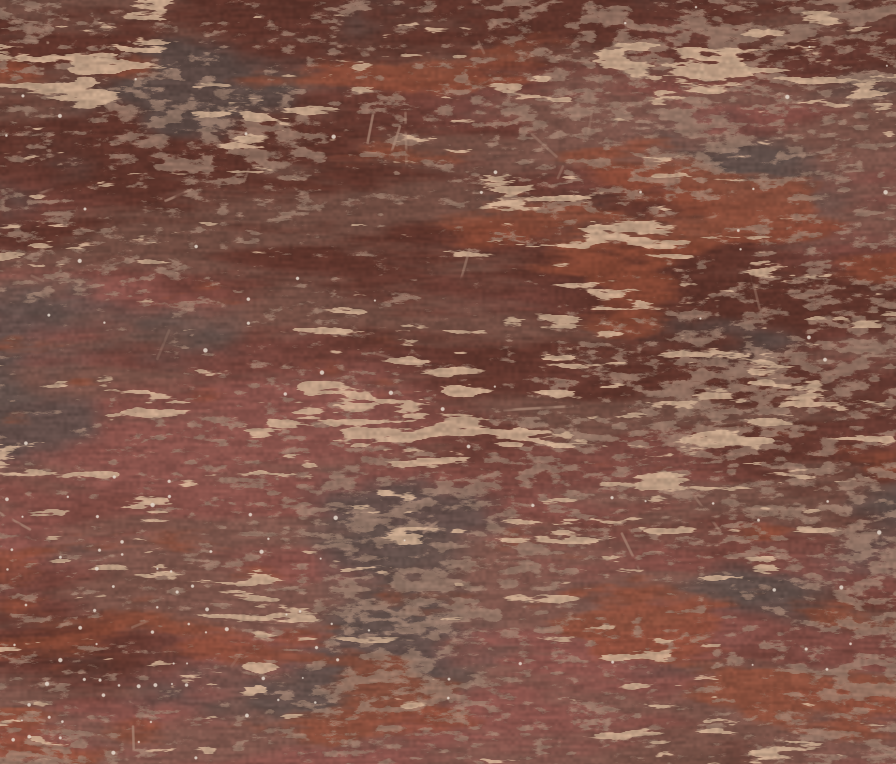
Give the GLSL for this texture, as a Shadertoy shader.

```glsl
// Old red-brown painted wood, worn down in horizontal streaks.
// Layered stretched noise gives paint tone, stains, wear and bare chips;
// hashed loops add scratches, and a jittered grid adds pale flecks.

const vec3 DARK_PAINT = vec3(0.365, 0.205, 0.170);
const vec3 RED_PAINT  = vec3(0.535, 0.325, 0.295);
const vec3 BROWN      = vec3(0.470, 0.345, 0.300);
const vec3 SLATE      = vec3(0.345, 0.300, 0.285);
const vec3 RUST       = vec3(0.560, 0.300, 0.215);
const vec3 WORN       = vec3(0.610, 0.495, 0.430);
const vec3 BARE_WOOD  = vec3(0.780, 0.655, 0.550);
const vec3 FLECK      = vec3(0.900, 0.850, 0.800);

float hash(vec2 p) {
    vec3 q = fract(vec3(p.xyx) * 0.1031);
    q += dot(q, q.yzx + 33.33);
    return fract((q.x + q.y) * q.z);
}

vec2 hash2(vec2 p) {
    return vec2(hash(p), hash(p + 71.7));
}

float noise(vec2 p) {
    vec2 i = floor(p), f = fract(p);
    f = f * f * (3.0 - 2.0 * f);
    return mix(mix(hash(i), hash(i + vec2(1, 0)), f.x),
               mix(hash(i + vec2(0, 1)), hash(i + vec2(1, 1)), f.x), f.y);
}

float fbm(vec2 p) {
    float sum = 0.0, amp = 0.5;
    for (int i = 0; i < 5; i++) {
        sum += amp * noise(p);
        p = p * 2.03 + vec2(17.3, 9.1);
        amp *= 0.5;
    }
    return sum / 0.97;
}

// Soft elliptical weight, 1 at the centre.
float blob(vec2 p, vec2 centre, vec2 radius) {
    vec2 d = (p - centre) / radius;
    return exp(-dot(d, d));
}

// Thin straight mark, faded and broken along its length.
float scratch(vec2 p, vec2 centre, float angle, float halfLen, float width) {
    vec2 dir = vec2(cos(angle), sin(angle));
    vec2 d = p - centre;
    float along = dot(d, dir);
    float dist = length(d - dir * clamp(along, -halfLen, halfLen));
    float broken = smoothstep(0.25, 0.6, noise(p * 90.0));
    return (1.0 - smoothstep(width * 0.4, width + 0.0015, dist)) * broken;
}

float scratches(vec2 p, float aspect) {
    float mark = 0.0;
    for (int i = 0; i < 34; i++) {
        vec2 id = vec2(float(i), 5.0);
        vec2 centre = hash2(id) * vec2(aspect, 1.0);
        float angle = 3.14159 * hash(id + 13.0);
        float halfLen = mix(0.008, 0.045, pow(hash(id + 29.0), 2.0));
        float strength = mix(0.2, 0.75, hash(id + 41.0));
        mark = max(mark, strength * scratch(p, centre, angle, halfLen, 0.0013));
    }
    return mark;
}

// Small round dots, one candidate per grid cell.
float flecks(vec2 p, float cells, float density) {
    vec2 id = floor(p * cells);
    vec2 centre = 0.2 + 0.6 * hash2(id + 3.0);
    float radius = mix(0.0008, 0.0026, hash(id + 19.0));
    float dist = length(fract(p * cells) - centre) / cells;
    return step(hash(id + 53.0), density)
         * (1.0 - smoothstep(radius - 0.0008, radius + 0.0014, dist));
}

void mainImage(out vec4 fragColor, in vec2 fragCoord) {
    vec2 p = fragCoord / iResolution.y;
    float aspect = iResolution.x / iResolution.y;
    vec2 warp = vec2(0.0, 0.012 * (noise(p * 5.0) - 0.5));
    vec2 s = p + warp;

    // Paint: dark above, redder below, with brown streaks
    float tone = fbm(s * vec2(2.0, 7.0) + 4.0) + 0.36 * (0.47 - p.y);
    vec3 col = mix(DARK_PAINT, RED_PAINT, smoothstep(0.30, 0.66, tone));
    float streak = fbm(s * vec2(5.0, 26.0) + 31.0);
    col = mix(col, BROWN, 0.65 * smoothstep(0.40, 0.66, streak));

    // Slate stains gather at the upper left, rust at the right
    float stainArea = 0.22 * blob(p, vec2(0.28, 0.85), vec2(0.38, 0.14))
                    + 0.08 * blob(p, vec2(0.0, 0.35), vec2(0.16, 0.35));
    float stain = fbm(s * vec2(4.0, 9.0) + 57.0) + stainArea;
    col = mix(col, SLATE, 0.75 * smoothstep(0.53, 0.74, stain));
    float rustArea = 0.20 * blob(p, vec2(0.96, 0.72), vec2(0.28, 0.09))
                   + 0.13 * blob(p, vec2(0.80, 0.12), vec2(0.55, 0.12));
    float rust = fbm(s * vec2(6.0, 20.0) + 83.0) + rustArea;
    col = mix(col, RUST, 0.7 * smoothstep(0.61, 0.76, rust));

    // Fine rubbed speckle inside broad worn areas
    float band = blob(p, vec2(0.75, 0.43), vec2(0.62, 0.15));
    float wearArea = fbm(p * vec2(3.5, 6.0) + 101.0) + 0.10 * band + 0.4 * stainArea;
    float speckle = fbm(s * vec2(48.0, 125.0) + 7.0);
    float wear = smoothstep(0.56, 0.72, speckle + 0.55 * (wearArea - 0.5));
    col = mix(col, WORN, 0.75 * wear);

    // Ragged chips down to bare wood, clustered in the middle band
    float cluster = fbm(p * vec2(6.0, 11.0) + 143.0) - 0.5;
    float lonePatch = blob(p, vec2(0.125, 0.88), vec2(0.045, 0.045));
    float chip = fbm(s * vec2(15.0, 78.0) + 211.0)
               + 0.38 * cluster + 0.13 * band + 0.32 * lonePatch;
    col = mix(col, BARE_WOOD, 0.9 * smoothstep(0.715, 0.765, chip));

    // Grain, scratches and flecks
    float grain = 0.16 * (noise(s * vec2(45.0, 260.0)) - 0.5)
                + 0.13 * (noise(p * 210.0) - 0.5);
    col *= 1.0 + grain;
    col = mix(col, WORN * 1.12, scratches(p, aspect));
    float density = 0.03 + 0.30 * blob(p, vec2(0.1, 0.12), vec2(0.32, 0.2));
    col = mix(col, FLECK, 0.85 * flecks(p, 42.0, density));

    fragColor = vec4(clamp(col, 0.0, 1.0), 1.0);
}
```
